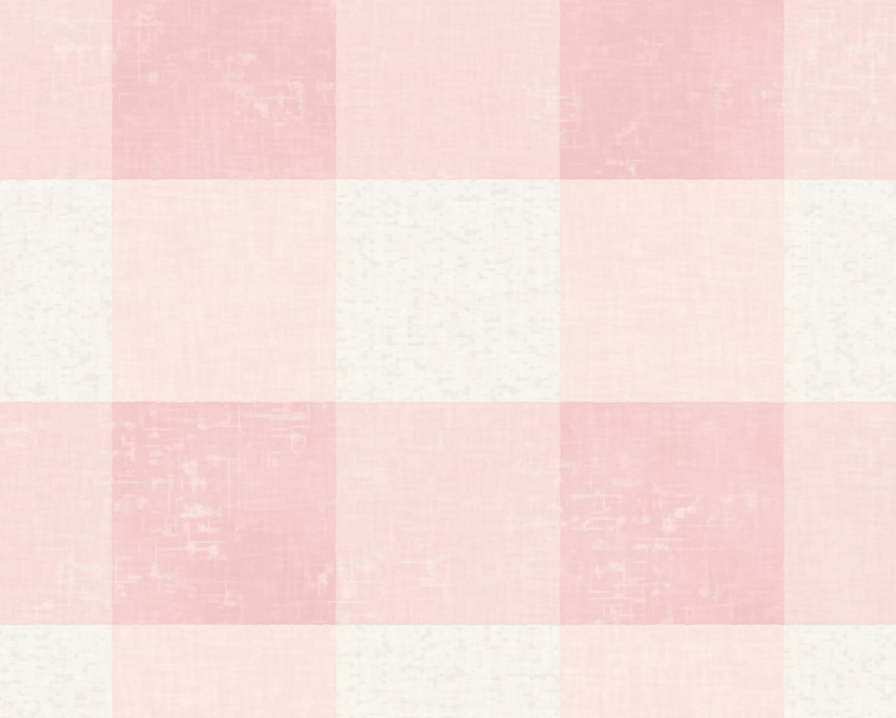
A Shadertoy shader for this pattern:

```glsl
// Faded pink and cream buffalo check on a woven linen ground.

// Layout, in canvas widths
const vec2 PERIOD = vec2(0.5, 0.4968);
const vec2 BAND_START = vec2(0.125, 0.1042);
const float BAND_FILL = 0.5;
const float EDGE_SOFTNESS = 0.0012;
const float EDGE_WOBBLE = 0.0016;
const float EDGE_LINE_WIDTH = 0.0022;
const float EDGE_LINE_DEPTH = 0.016;

// Colours
const vec3 CREAM = vec3(0.970, 0.955, 0.930);
const vec3 COLUMN_PINK = vec3(0.984, 0.902, 0.875);
const vec3 ROW_PINK = vec3(0.973, 0.864, 0.850);
const vec3 CROSS_PINK = vec3(0.953, 0.785, 0.780);
const vec3 WORN = vec3(0.980, 0.915, 0.895);

// Cloth and wear
const float THREADS = 270.0;
const float THREAD_RUN = 42.0;
const float WEAVE_DEPTH = 0.032;
const float GRAIN_DEPTH = 0.018;
const float FADE = 0.30;
const float SCRATCH = 0.55;

float hash(vec2 p) {
    return fract(sin(dot(p, vec2(127.1, 311.7))) * 43758.5453);
}

float valueNoise(vec2 p) {
    vec2 cell = floor(p);
    vec2 f = fract(p);
    f = f * f * (3.0 - 2.0 * f);
    float low = mix(hash(cell), hash(cell + vec2(1.0, 0.0)), f.x);
    float high = mix(hash(cell + vec2(0.0, 1.0)), hash(cell + vec2(1.0)), f.x);
    return mix(low, high, f.y);
}

float fbm(vec2 p) {
    float sum = 0.0;
    float gain = 0.5;
    for (int i = 0; i < 5; i++) {
        sum += gain * valueNoise(p);
        p = mat2(1.6, 1.2, -1.2, 1.6) * p + 17.3;
        gain *= 0.5;
    }
    return sum;
}

// Signed distance to the pink bands on each axis, positive inside
vec2 bandDistance(vec2 p) {
    vec2 halfBand = 0.5 * BAND_FILL * PERIOD;
    vec2 fromCentre = mod(p - BAND_START - halfBand + 0.5 * PERIOD, PERIOD) - 0.5 * PERIOD;
    return halfBand - abs(fromCentre);
}

void mainImage(out vec4 fragColor, in vec2 fragCoord) {
    vec2 p = fragCoord / iResolution.x;
    float soft = max(EDGE_SOFTNESS, 0.7 / iResolution.x);

    // Thread noise along both directions of the cloth
    float weft = valueNoise(p * vec2(THREAD_RUN, THREADS));
    float warp = valueNoise(p * vec2(THREADS, THREAD_RUN) + 53.0);
    float grain = valueNoise(p * THREADS * 1.3 + 91.0);

    // Crossing bands with slightly ragged edges
    vec2 dist = bandDistance(p) + EDGE_WOBBLE * (vec2(weft, warp) - 0.5);
    vec2 band = smoothstep(-soft, soft, dist);
    vec3 color = mix(mix(CREAM, COLUMN_PINK, band.x),
                     mix(ROW_PINK, CROSS_PINK, band.x), band.y);

    // Dye gathered just inside the band edges
    vec2 rim = band * exp(-pow(dist / EDGE_LINE_WIDTH, vec2(2.0)));
    color -= EDGE_LINE_DEPTH * (0.5 * rim.x + rim.y) * vec3(0.4, 1.0, 1.0);

    // Broad cloudy fading of the dye
    float dyed = max(band.x, band.y);
    float cloud = fbm(p * 7.0 + 4.0);
    color = mix(color, WORN, FADE * dyed * smoothstep(0.32, 0.75, cloud));

    // Fine worn patches and scratches along the threads
    float patchy = smoothstep(0.42, 0.70, fbm(p * 13.0 + 31.0));
    float streak = max(smoothstep(0.70, 0.98, weft), smoothstep(0.74, 0.99, warp));
    float fleck = smoothstep(0.54, 0.76, fbm(p * vec2(75.0, 95.0)));
    float wear = (0.2 + 0.8 * patchy) * max(0.65 * streak, fleck);
    color = mix(color, WORN, SCRATCH * wear * band.y);
    color = mix(color, CREAM, 0.35 * SCRATCH * wear * dyed);

    // Woven relief, with grey slubs showing on the bare cloth
    float weave = 0.5 * (weft + warp) - 0.5;
    color += (WEAVE_DEPTH * weave + GRAIN_DEPTH * (grain - 0.5)) * vec3(0.6, 1.0, 1.0);
    float slub = smoothstep(0.58, 0.9, valueNoise(p * vec2(140.0, 230.0) + 7.0));
    color -= 0.025 * slub * (1.0 - dyed);

    fragColor = vec4(clamp(color, 0.0, 1.0), 1.0);
}
```
